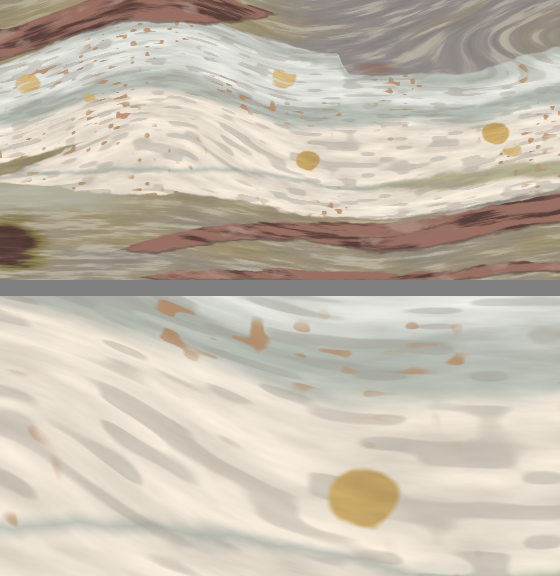
Top, the full canvas; bottom, a detail of the centre.
Give the GLSL for this texture, as a Shadertoy shader.

```glsl
// Weathered eucalyptus bark: pale peeled wood between olive and red-brown layers.
// Each layer is a band around a sum of smooth rises; stretched noise that follows
// the bent grain adds fibres, ragged edges, cracks and orange flecks.

const vec3 CREAM = vec3(0.925, 0.885, 0.825);
const vec3 WHITE = vec3(0.875, 0.88, 0.855);
const vec3 SAGE  = vec3(0.68, 0.705, 0.67);
const vec3 OLIVE = vec3(0.635, 0.585, 0.46);
const vec3 STONE = vec3(0.575, 0.55, 0.54);
const vec3 RUST  = vec3(0.60, 0.44, 0.39);
const vec3 UMBER = vec3(0.35, 0.25, 0.23);
const vec3 OCHRE = vec3(0.79, 0.66, 0.40);
const vec3 FLECK = vec3(0.70, 0.53, 0.38);

float hash(vec2 p) {
    vec3 q = fract(vec3(p.xyx) * 0.1031);
    q += dot(q, q.yzx + 33.33);
    return fract((q.x + q.y) * q.z);
}

float noise(vec2 p) {
    vec2 i = floor(p), f = fract(p);
    f = f * f * (3.0 - 2.0 * f);
    return mix(mix(hash(i), hash(i + vec2(1, 0)), f.x),
               mix(hash(i + vec2(0, 1)), hash(i + vec2(1, 1)), f.x), f.y);
}

float fbm(vec2 p) {
    float sum = 0.0, amp = 0.5;
    for (int i = 0; i < 4; i++) {
        sum += amp * noise(p);
        p = p * 2.03 + 17.3;
        amp *= 0.5;
    }
    return sum / 0.9375;
}

// Smooth step of given height between a and b.
float rise(float x, float a, float b, float height) {
    return height * smoothstep(a, b, x);
}

// Coverage of the side where d is positive.
float above(float d, float soft) {
    return smoothstep(-soft, soft, d);
}

float band(float y, float center, float halfWidth, float soft) {
    return above(halfWidth - abs(y - center), soft);
}

// Streaky red-brown bark over a thin shadow line.
vec3 barkLayer(vec3 under, float y, float center, float halfWidth, vec2 grain) {
    float streak = fbm(grain * vec2(7.0, 55.0));
    float patches = fbm(grain * vec2(9.0, 22.0) + 40.0);
    vec3 bark = mix(UMBER, RUST, smoothstep(0.25, 0.55, streak));
    bark = mix(bark, vec3(0.68, 0.57, 0.52), 0.75 * smoothstep(0.52, 0.75, patches));
    float shadow = band(y, center - 0.006, halfWidth + 0.002, 0.005);
    under = mix(under, UMBER, 0.6 * shadow);
    return mix(under, bark, band(y, center, halfWidth, 0.004));
}

void mainImage(out vec4 fragColor, in vec2 fragCoord) {
    vec2 p = fragCoord / iResolution.y;
    p.x *= 2.0 * iResolution.y / iResolution.x;
    float x = p.x;

    // Grain coordinates follow the bend of the trunk
    float upperBend = rise(x, -0.1, 0.55, 0.16) - rise(x, 0.6, 1.1, 0.13) + rise(x, 1.6, 2.1, 0.05);
    float lowerBend = rise(x, 1.3, 2.1, 0.1) - rise(x, 0.5, 1.3, 0.09);
    float bend = mix(lowerBend, upperBend, smoothstep(0.25, 0.6, p.y));
    bend += rise(x, 1.1, 2.2, 0.3) * smoothstep(0.7, 0.9, p.y);
    vec2 grain = vec2(x, p.y - bend);
    float fibre = fbm(grain * vec2(9.0, 75.0));
    float broad = fbm(grain * vec2(2.5, 13.0) + 7.0);
    float y = p.y + 0.022 * (fbm(grain * vec2(14.0, 40.0)) - 0.5);

    // Olive and grey outer bark
    float greyness = mix(0.35, smoothstep(0.7, 1.35, x), step(0.5, p.y));
    vec3 col = mix(OLIVE, STONE, clamp(greyness + 1.6 * (broad - 0.5), 0.0, 1.0));
    col = mix(col, vec3(0.71, 0.69, 0.62), 0.6 * smoothstep(0.5, 0.72, fibre));
    col *= 0.87 + 0.26 * fibre;
    float paleFoot = band(y, 0.30, 0.05, 0.03) * (1.0 - smoothstep(0.3, 0.55, x));
    col = mix(col, vec3(0.71, 0.71, 0.65), 0.8 * paleFoot);
    vec2 knot = (p - vec2(1.34, 0.755)) / vec2(0.10, 0.028);
    col = mix(col, RUST * 0.9, 0.6 * (1.0 - smoothstep(0.4, 1.1, length(knot) + broad - 0.5)));

    // Peeled pale wood with sage stripes
    float top = 0.755 + rise(x, -0.1, 0.5, 0.18) - rise(x, 0.6, 1.25, 0.13)
              - rise(x, 1.2, 1.25, 0.07) + rise(x, 1.6, 2.05, 0.1);
    float bottom = 0.345 - rise(x, 0.0, 0.5, 0.04) - rise(x, 0.7, 1.2, 0.085) + rise(x, 1.35, 2.1, 0.11);
    float mid = 0.56 + upperBend;
    vec3 wood = mix(CREAM, WHITE, above(p.y - mid + 0.02, 0.05));
    float ragged = 0.13 * (broad - 0.5);
    float stripe = band(y + ragged, mid, 0.032, 0.025);
    float topRim = band(y + ragged, top, 0.025 + rise(x, 1.3, 1.9, 0.04), 0.025);
    float lowCenter = 0.385 - rise(x, 0.7, 1.3, 0.05) + rise(x, 1.3, 2.0, 0.07);
    float lowStripe = band(y + 0.3 * ragged, lowCenter, 0.006 + rise(x, 1.25, 1.7, 0.024), 0.012);
    wood = mix(wood, SAGE, max(0.9 * stripe, 0.75 * topRim));
    wood = mix(wood, mix(SAGE, vec3(0.66, 0.64, 0.51), smoothstep(1.2, 1.5, x)), 0.85 * lowStripe);
    wood *= 0.88 + 0.23 * fibre;
    float cracks = smoothstep(0.60, 0.78, noise(grain * vec2(16.0, 105.0) + 3.0));
    wood = mix(wood, vec3(0.62, 0.60, 0.56), 0.38 * cracks);
    float flecks = smoothstep(0.74, 0.86, noise(grain * vec2(38.0, 95.0) + 60.0))
                 * smoothstep(0.42, 0.65, fbm(grain * vec2(5.0, 9.0) + 21.0));
    wood = mix(wood, FLECK, 0.8 * flecks);

    // Ochre scars: x, y, radius
    vec3 scars[6] = vec3[6](vec3(1.10, 0.427, 0.042), vec3(1.77, 0.526, 0.048), vec3(1.83, 0.465, 0.034),
                            vec3(1.016, 0.725, 0.042), vec3(0.10, 0.70, 0.045), vec3(0.32, 0.65, 0.02));
    for (int i = 0; i < 6; i++) {
        float d = length((vec2(x, y) - scars[i].xy) * vec2(1.0, 1.3)) - scars[i].z;
        float strength = i < 2 ? 0.95 : 0.8 * smoothstep(0.35, 0.6, fibre);
        wood = mix(wood, OCHRE * (0.85 + 0.3 * fibre), strength * above(-d, 0.005));
    }
    col = mix(col, wood, above(top - y, 0.005) * above(y - bottom, 0.005));

    // Olive wedge entering from the left
    float wedge = band(y, 0.375 + rise(x, -0.15, 0.5, 0.15), 0.022 - rise(x, 0.0, 0.42, 0.03), 0.005);
    col = mix(col, OLIVE * (0.8 + 0.3 * fibre), wedge);

    // Red-brown layers: upper left, lower spindle, bottom edge
    float upper = 0.83 + rise(x, -0.1, 0.5, 0.15) - rise(x, 0.6, 1.05, 0.03);
    col = barkLayer(col, y, upper, 0.05 - rise(x, 0.75, 1.06, 0.06), grain);
    float lower = 0.1 + rise(x, 0.3, 0.9, 0.075) - rise(x, 1.05, 1.35, 0.02) + rise(x, 1.35, 2.1, 0.11);
    col = barkLayer(col, y, lower, rise(x, 0.35, 0.6, 0.038) + rise(x, 1.05, 1.35, 0.022) - 0.01, grain);
    float base = 0.012 + rise(x, 0.4, 0.7, 0.01) - rise(x, 1.0, 1.4, 0.012) + rise(x, 1.5, 1.9, 0.04);
    col = barkLayer(col, y, base, rise(x, 0.4, 0.65, 0.026) - 0.01, grain);

    // Dark hollow with a mossy rim
    float hollow = length((p - vec2(0.02, 0.125)) * vec2(0.8, 1.1)) + 0.09 * (fibre - 0.5);
    col = mix(col, vec3(0.50, 0.45, 0.25), 0.8 * (1.0 - smoothstep(0.09, 0.14, hollow)));
    col = mix(col, UMBER * (0.7 + 0.6 * fibre), 1.0 - smoothstep(0.06, 0.10, hollow));

    fragColor = vec4(clamp(col, 0.0, 1.0), 1.0);
}
```
